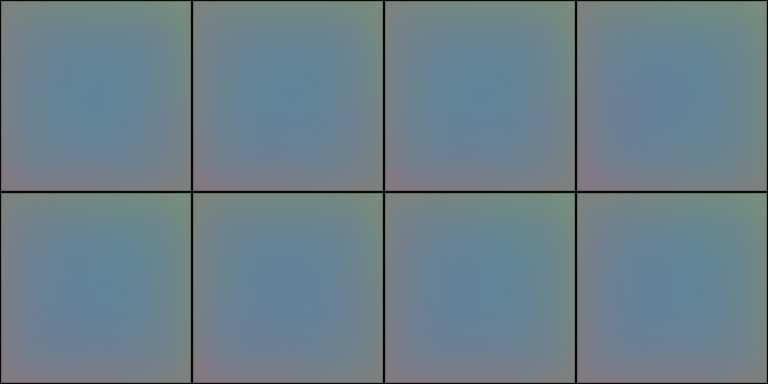
Reproduce this pattern procedurally as a Shadertoy shader.

```glsl
const float ROWS = 2.0;
const float LINE_HALF_WIDTH = 0.0062;
const vec3 LINE_COLOR = vec3(0.03);
const vec3 CORE_COLOR = vec3(0.385, 0.510, 0.600);
const vec3 RIM_COLOR = vec3(0.475, 0.511, 0.508);

float hash(vec2 cell) {
    return fract(sin(dot(cell, vec2(127.1, 311.7))) * 4375.85);
}

// Soft drifting tint, different in every tile
float layeredSines(vec2 p, float phase) {
    float sum = 0.0;
    float amplitude = 0.5;
    for (int i = 0; i < 3; i++) {
        sum += amplitude * sin(p.x * 2.1 + phase + 1.3 * sin(p.y * 1.7 - phase));
        p = mat2(0.8, 0.6, -0.6, 0.8) * p * 1.7;
        phase += 2.4;
        amplitude *= 0.5;
    }
    return sum;
}

// Radius whose contours pass from round to square
float squircleRadius(vec2 p) {
    vec2 squared = p * p;
    return sqrt(length(squared));
}

vec3 tileColor(vec2 p, float seed) {
    float rim = min(pow(squircleRadius(p), 2.2), 1.1);
    vec3 color = mix(CORE_COLOR, RIM_COLOR, rim);

    // Rose toward the lower left, green toward the upper right
    float lean = dot(p, vec2(0.45, 0.55)) * rim;
    color += lean * vec3(-0.022, 0.040, -0.012);

    float tint = layeredSines(p, seed * 6.283);
    return color + tint * vec3(-0.010, 0.012, -0.004);
}

float gridLine(vec2 local, float pixel) {
    vec2 edge = min(local, 1.0 - local);
    float distanceToLine = min(edge.x, edge.y) - LINE_HALF_WIDTH;
    return clamp(0.5 - distanceToLine / pixel, 0.0, 1.0);
}

void mainImage(out vec4 fragColor, in vec2 fragCoord) {
    float pixel = ROWS / iResolution.y;
    vec2 grid = fragCoord * pixel;
    vec2 local = fract(grid);

    vec3 color = tileColor(local * 2.0 - 1.0, hash(floor(grid)));
    color = mix(color, LINE_COLOR, gridLine(local, pixel));
    fragColor = vec4(color, 1.0);
}
```
